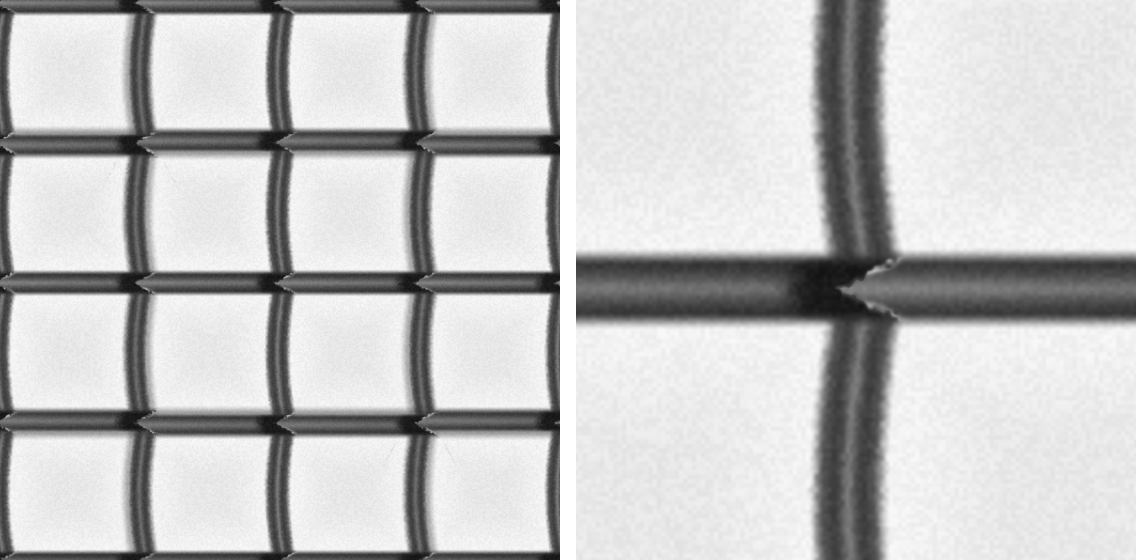
Left: the whole. Right: its middle third, enlarged.
A WebGL 2 fragment shader for this texture:

```glsl
#version 300 es
precision highp float;

uniform vec2 u_resolution;
out vec4 outColor;

// Lengths are in mesh cells
#define CELLS 4.0
#define WIRE_RADIUS 0.078
#define EDGE_SOFT 0.022
#define BOW 0.052
#define SWAY 0.014
#define DROP 0.021
#define NOTCH_SLOPE 1.6
#define NOTCH_X -0.03
#define GRAIN 0.05
#define JAG 0.03

const float QUARTER_TURN = 1.5707963;

float hash(vec2 p) {
  vec3 q = fract(p.xyx * vec3(0.1031, 0.1030, 0.0973));
  q += dot(q, q.yzx + 33.33);
  return fract((q.x + q.y) * q.z);
}

// Value noise that wraps after period lattice steps
float wrapNoise(vec2 uv, float period) {
  vec2 p = uv * period;
  vec2 i = floor(p);
  vec2 f = fract(p);
  f = f * f * (3.0 - 2.0 * f);
  vec2 a = mod(i, period);
  vec2 b = mod(i + 1.0, period);
  return mix(mix(hash(a), hash(vec2(b.x, a.y)), f.x),
             mix(hash(vec2(a.x, b.y)), hash(b), f.x), f.y);
}

// Side shift of a wire segment: none on even lines, alternating on odd ones
float swaySign(float line, float segment) {
  return 1.414 * sin(line * QUARTER_TURN) * cos((segment + 0.5) * QUARTER_TURN);
}

float wireCover(float d, float soft) {
  return 1.0 - smoothstep(WIRE_RADIUS - soft, WIRE_RADIUS + soft, abs(d));
}

// Solid wire plus a faint blurred ghost on the side it swayed from
float wornCover(float d, float sway) {
  float soft = EDGE_SOFT + 0.008 * abs(sway);
  float ghost = wireCover(d + 0.032 * sway, 0.035) * 0.5 * abs(sway);
  return max(wireCover(d, soft), ghost);
}

float bell(float x, float width) {
  return exp(-x * x / (width * width));
}

float verticalTone(float d, float sway) {
  float t = abs(d) / WIRE_RADIUS;
  return 0.34 + (0.13 - 0.05 * abs(sway)) * bell(t, 0.17) - 0.09 * bell(t - 0.46, 0.24);
}

float horizontalTone(float d, float along, float sway) {
  float t = abs(d) / WIRE_RADIUS;
  float tone = mix(0.37, 0.22, smoothstep(0.1, 0.75, t));
  tone += (0.08 - 0.03 * abs(sway)) * bell(t, 0.2);
  return tone * mix(1.12, 0.9, along);
}

void main() {
  vec2 uv = gl_FragCoord.xy / u_resolution;
  vec2 p = uv * CELLS + vec2(0.0, DROP);
  vec2 node = floor(p + 0.5);
  vec2 d = p - node;
  float rough = wrapNoise(uv, 256.0) - 0.5;

  // Pale panel, brighter towards its rim
  vec2 rim = abs(fract(p) - 0.5) * 2.0;
  float tone = mix(0.907, 0.955, smoothstep(0.15, 0.9, max(rim.x, rim.y)));

  // Hairline scratches below some odd crossings
  float fall = -d.y;
  float odd = mod(node.x, 2.0) * (1.0 - step(0.5, mod(node.x + node.y, CELLS)));
  float scratch = bell(abs(d.x) - 0.1 - 0.52 * fall + 0.02 * rough, 0.006);
  scratch *= smoothstep(0.11, 0.15, fall) * (1.0 - smoothstep(0.27, 0.34, fall));
  tone -= 0.09 * odd * scratch * wrapNoise(uv, 128.0);

  // Vertical wires bow to the right at every crossing
  float h = fract(p.y) - 0.5;
  float swayV = swaySign(node.x, floor(p.y));
  float dv = d.x + 0.018 - BOW * 4.0 * h * h - SWAY * swayV + 0.008 * rough;
  tone = mix(tone, verticalTone(dv, swayV), wornCover(dv, swayV));

  // Horizontal wires lie on top, each segment starting at a pointed notch
  float notch = d.x - NOTCH_X - NOTCH_SLOPE * abs(d.y) + JAG * rough;
  float start = node.x + step(0.0, notch) - 1.0;
  float segment = abs(d.x) < 0.25 ? start : floor(p.x);
  float swayH = swaySign(node.y, segment);
  float dh = d.y - SWAY * swayH;
  float coverH = wornCover(dh, swayH);
  tone = mix(tone, horizontalTone(dh, clamp(p.x - segment, 0.0, 1.0), swayH), coverH);

  // Dark chevron to the left of the notch
  float chevron = smoothstep(-0.21, -0.11, d.x - 0.45 * abs(d.y) + 0.02 * rough);
  chevron *= 1.0 - smoothstep(-0.025, 0.012, notch);
  chevron *= 1.0 - smoothstep(0.045, 0.085, abs(dh));
  tone = mix(tone, 0.09, chevron * 0.95);

  // Frayed light fringe along the arms of the notch
  float arms = smoothstep(0.02, 0.045, abs(d.y)) * (1.0 - smoothstep(0.065, 0.085, abs(d.y)));
  float fringe = arms * bell(notch - 0.018, 0.018) * (0.55 + rough);
  tone = mix(tone, 0.72, clamp(fringe, 0.0, 1.0));

  // Fine grain
  tone += GRAIN * (wrapNoise(uv, 384.0) - 0.5);
  outColor = vec4(vec3(clamp(tone, 0.0, 1.0)), 1.0);
}
```
